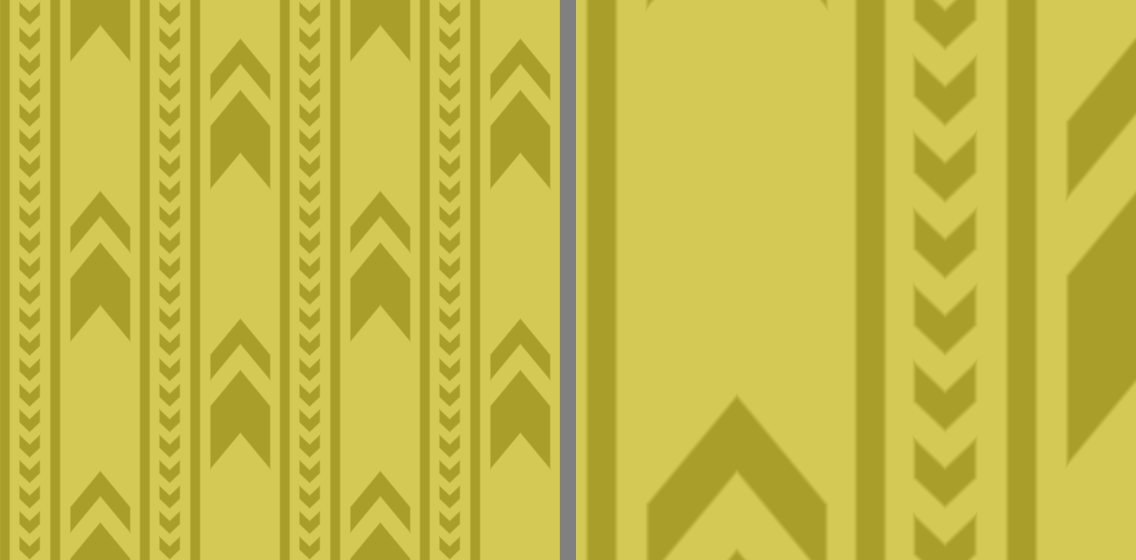
Left, the full canvas; right, a detail of the centre.
Give the GLSL for this pattern, as a WebGL 1 fragment shader.

```glsl
precision highp float;
// Striped columns with narrow braids of small chevrons and staggered upward arrows.

uniform vec2 u_resolution;

#define COLUMNS 4.0          // column repeats across the canvas
#define BRAID_STEP (2.0 / 11.0)
#define ARROW_STEP 2.0       // vertical arrow spacing, in column widths
#define ARROW_TOP 1.365      // apex depth in even columns
#define ODD_SHIFT 0.911      // extra apex depth in odd columns
#define STRIPE_HALF 0.035
#define BRAID_HALF 0.073
#define ARROW_HALF 0.2135
#define SOFTNESS 0.0075      // edge blur, in column widths
#define GROUND vec3(0.83, 0.79, 0.33)
#define INK vec3(0.66, 0.62, 0.16)

// Signed distance to a chevron with its apex at the origin, opening towards +y.
float chevron(vec2 p, float halfWidth, float slope, float thickness) {
  float x = abs(p.x);
  float band = abs(p.y - slope * x - 0.5 * thickness) - 0.5 * thickness;
  return max(x - halfWidth, band / sqrt(1.0 + slope * slope));
}

// Repeats y with the given step, keeping a margin before the apex.
float repeatFrom(float y, float stepSize, float margin) {
  return mod(y + margin, stepSize) - margin;
}

// Two vertical bars flanking the braid.
float stripes(float x) {
  return abs(abs(x - 0.2145) - 0.18) - STRIPE_HALF;
}

// Small chevrons pointing down.
float braid(vec2 p) {
  float rise = repeatFrom(-p.y - 0.005, BRAID_STEP, 0.01);
  return chevron(vec2(p.x - 0.212, rise), BRAID_HALF, 0.95, 0.092);
}

// A thin chevron above a thick one, both pointing up.
float arrow(vec2 p, float column) {
  float apex = ARROW_TOP + ODD_SHIFT * mod(column, 2.0);
  vec2 q = vec2(p.x - 0.7165, repeatFrom(p.y - apex, ARROW_STEP, 0.2));
  float head = chevron(q, ARROW_HALF, 1.21, 0.18);
  float body = chevron(q - vec2(0.0, 0.367), ARROW_HALF, 1.21, 0.448);
  return min(head, body);
}

void main() {
  // Column units, with y measured downwards from the top edge.
  vec2 uv = gl_FragCoord.xy / u_resolution;
  vec2 p = vec2(uv.x, 1.0 - uv.y) * COLUMNS;
  float column = floor(p.x);
  p.x = fract(p.x);

  // The bar of the next column is included so its soft edge stays continuous.
  float bars = min(stripes(p.x), stripes(p.x - 1.0));
  float d = min(bars, min(braid(p), arrow(p, column)));

  float blur = max(SOFTNESS, 0.75 * COLUMNS / u_resolution.y);
  float ink = 1.0 - smoothstep(-blur, blur, d);
  gl_FragColor = vec4(mix(GROUND, INK, ink), 1.0);
}
```
